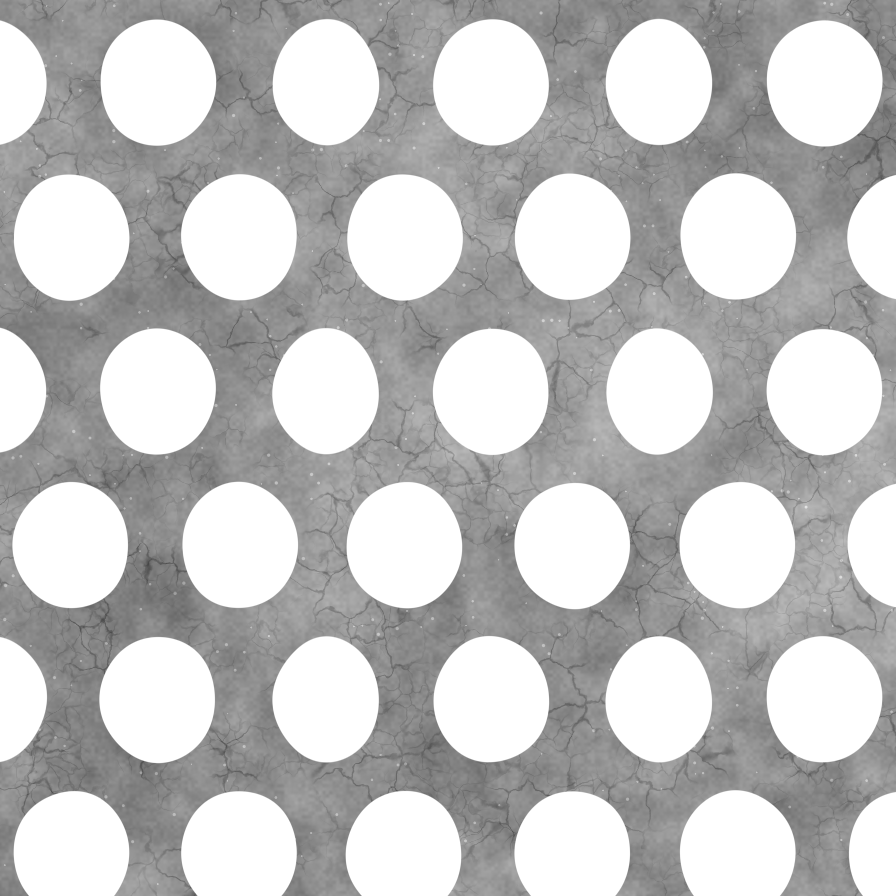
A Shadertoy shader for this pattern:

```glsl
// A worn grey concrete sheet pierced by staggered rows of white oval holes.
// Holes are wobbled ellipses on a brick-offset lattice; the concrete layers
// fractal noise, warped Voronoi cracks and scattered pale specks.

const vec2 PITCH = vec2(0.1859, 0.1721);   // hole spacing across and down
const vec2 FIRST_HOLE = vec2(0.1763, 0.9076);
const float STAGGER = -0.0967;             // sideways shift of every other row
const vec2 HOLE_RADII = vec2(0.0645, 0.0704);
const float NARROW_RADIUS = 0.0594;

float hash(vec2 p) {
    return fract(sin(dot(p, vec2(127.1, 311.7))) * 43758.5453);
}

vec2 hash2(vec2 p) {
    return vec2(hash(p), hash(p + 37.3));
}

float noise(vec2 p) {
    vec2 cell = floor(p), f = fract(p);
    f = f * f * (3.0 - 2.0 * f);
    float low = mix(hash(cell), hash(cell + vec2(1, 0)), f.x);
    float high = mix(hash(cell + vec2(0, 1)), hash(cell + vec2(1, 1)), f.x);
    return mix(low, high, f.y);
}

float fbm(vec2 p) {
    float sum = 0.0, amp = 0.5;
    for (int i = 0; i < 5; i++) {
        sum += amp * noise(p);
        p = mat2(1.6, 1.2, -1.2, 1.6) * p + 17.0;
        amp *= 0.5;
    }
    return sum / 0.97;
}

// Thin lines along the borders of Voronoi cells
float cracks(vec2 p, float width) {
    vec2 cell = floor(p);
    float nearest = 8.0, second = 8.0;
    for (int y = -1; y <= 1; y++)
    for (int x = -1; x <= 1; x++) {
        vec2 id = cell + vec2(x, y);
        float d = length(id + hash2(id) - p);
        second = min(second, max(nearest, d));
        nearest = min(nearest, d);
    }
    return 1.0 - smoothstep(0.0, width, second - nearest);
}

// Sparse round dots, one candidate per cell
float specks(vec2 p, float density) {
    vec2 id = floor(p);
    vec2 center = 0.3 + 0.4 * hash2(id + 5.0);
    float radius = mix(0.12, 0.28, hash(id + 71.0));
    float dot_ = 1.0 - smoothstep(radius * 0.4, radius, length(fract(p) - center));
    return dot_ * step(hash(id + 11.0), density);
}

float concrete(vec2 uv) {
    float clouds = fbm(uv * 6.0 + 3.0) - 0.5;
    float mottle = fbm(uv * 30.0 + 40.0) - 0.5;
    float grain = noise(uv * 260.0) - 0.5;

    vec2 warp = vec2(fbm(uv * 38.0 + 9.0), fbm(uv * 38.0 + 60.0)) - 0.5;
    vec2 bent = uv + 0.03 * warp;
    float coarse = cracks(bent * 24.0, 0.09) * smoothstep(0.45, 0.75, noise(uv * 19.0 + 8.0));
    float fine = cracks(bent * 52.0 + 20.0, 0.16) * smoothstep(0.4, 0.8, noise(uv * 27.0 + 50.0));

    float shade = 0.582 + 0.25 * clouds + 0.2 * mottle + 0.06 * grain;
    shade -= 0.13 * coarse + 0.07 * fine;
    return shade + 0.17 * specks(uv * 105.0, 0.05);
}

// Approximate signed distance to a slightly uneven oval
float ovalDistance(vec2 p, vec2 radii, float diamond, float seed) {
    vec2 q = p / radii;
    float angle = atan(q.y, q.x);
    float rim = 1.0 + diamond * (cos(4.0 * angle) - 1.0)
              + 0.010 * sin(3.0 * angle + 6.283 * hash(vec2(seed, 1.0)))
              + 0.005 * sin(5.0 * angle + 6.283 * hash(vec2(seed, 2.0)));
    return (length(q) - rim) * radii.x;
}

float holeDistance(vec2 uv) {
    float row = round((FIRST_HOLE.y - uv.y) / PITCH.y);
    float oddRow = mod(row, 2.0);
    float startX = FIRST_HOLE.x + oddRow * STAGGER;
    float column = round((uv.x - startX) / PITCH.x);
    float oddColumn = mod(column, 2.0);

    // Alternate columns of the unshifted rows hold narrower holes
    float narrow = oddColumn * (1.0 - oddRow);
    vec2 radii = vec2(mix(HOLE_RADII.x, NARROW_RADIUS, narrow), HOLE_RADII.y);
    vec2 center = vec2(startX + column * PITCH.x + 0.0018 * oddColumn,
                       FIRST_HOLE.y - row * PITCH.y);
    center += 0.0008 * (hash2(vec2(column, row)) - 0.5);
    float seed = oddColumn + 2.0 * oddRow + 0.03 * hash(vec2(row, column));
    return ovalDistance(uv - center, radii, 0.008 * narrow, seed);
}

void mainImage(out vec4 fragColor, in vec2 fragCoord) {
    vec2 uv = fragCoord / iResolution.y;
    float pixel = 1.0 / iResolution.y;
    float hole = 1.0 - smoothstep(-0.7 * pixel, 0.7 * pixel, holeDistance(uv));
    vec3 color = mix(vec3(concrete(uv)), vec3(1.0), hole);
    fragColor = vec4(color, 1.0);
}
```
